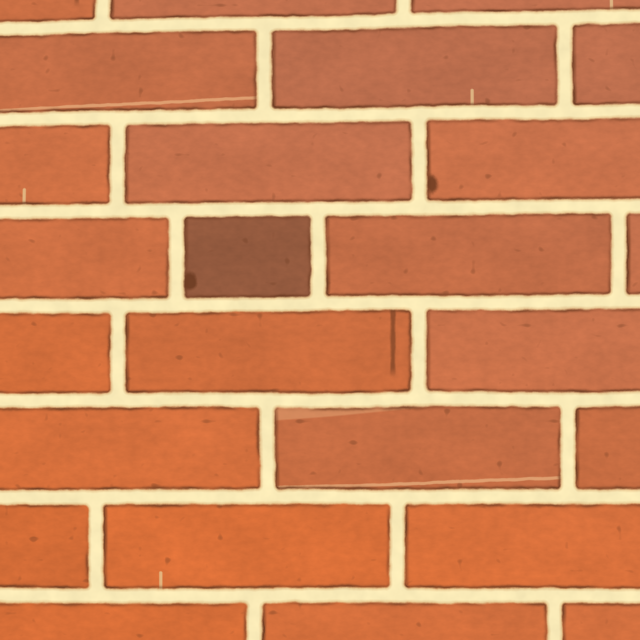
Reproduce this texture procedurally as a WebGL 2 fragment shader.

```glsl
#version 300 es
precision highp float;
uniform vec2 u_resolution;
out vec4 fragColor;

const float BRICK_PITCH = 0.470;
const float COURSE_PITCH = 0.150;
const float HEADER_ROW = 3.0;
const float HEADER_LENGTH = 0.221;
const vec2 JOINT = vec2(0.024, 0.023);

const vec3 ORANGE_CLAY = vec3(0.84, 0.43, 0.22);
const vec3 DULL_CLAY = vec3(0.75, 0.44, 0.31);
const vec3 BURNT_CLAY = vec3(0.59, 0.36, 0.25);
const vec3 MORTAR = vec3(0.98, 0.92, 0.72);
const vec3 MORTAR_EDGE = vec3(0.90, 0.77, 0.56);
const vec3 SMEAR = vec3(0.90, 0.67, 0.48);
const vec3 SHADOW = vec3(0.42, 0.23, 0.13);

float hash(vec2 p) {
  return fract(sin(dot(p, vec2(127.1, 311.7))) * 43758.55);
}

vec2 gradient(vec2 cell) {
  float angle = 6.2832 * hash(cell);
  return vec2(cos(angle), sin(angle));
}

float gradientNoise(vec2 p) {
  vec2 i = floor(p), f = fract(p);
  vec2 u = f * f * f * (f * (f * 6.0 - 15.0) + 10.0);
  vec2 e = vec2(0.0, 1.0);
  float low = mix(dot(gradient(i), f), dot(gradient(i + e.yx), f - e.yx), u.x);
  float high = mix(dot(gradient(i + e), f - e), dot(gradient(i + 1.0), f - 1.0), u.x);
  return mix(low, high, u.y);
}

float fbm(vec2 p) {
  float sum = 0.0, amplitude = 0.6;
  for (int i = 0; i < 4; i++) {
    sum += amplitude * gradientNoise(p);
    p = p * 2.03 + 17.3;
    amplitude *= 0.5;
  }
  return sum;
}

float roundedBox(vec2 p, vec2 halfSize, float radius) {
  vec2 q = abs(p) - halfSize + radius;
  return length(max(q, 0.0)) + min(max(q.x, q.y), 0.0) - radius;
}

// Course number, from slightly tilted and tapering bed joints
float courseCoord(vec2 uv) {
  float y = uv.y - 0.021 * uv.y * uv.y * (uv.x - 0.5) - 0.070;
  return 6.47 * y + 0.262 * y * y;
}

// Offset from the brick centre, brick length, column
vec3 brickAcross(float x, float row) {
  float firstJoint[8] = float[8](0.397, 0.150, 0.418, 0.185, 0.276, 0.184, 0.413, 0.161);
  x -= firstJoint[int(clamp(row + 1.0, 0.0, 7.0))];
  float header = row == HEADER_ROW ? HEADER_LENGTH : 0.0;
  if (x >= 0.0 && x < header) return vec3(x - 0.5 * header, header, 1.0);
  float shift = x < 0.0 ? 0.0 : header;
  float col = floor((x - shift) / BRICK_PITCH);
  float local = x - shift - (col + 0.5) * BRICK_PITCH;
  return vec3(local, BRICK_PITCH, col + (shift > 0.0 ? 2.0 : 1.0));
}

vec3 clayColor(vec2 uv, vec2 id, bool burnt) {
  float dullness = 0.75 * uv.y + 0.25 * uv.x + 0.5 * (hash(id + 4.0) - 0.5);
  vec3 clay = burnt ? BURNT_CLAY : mix(ORANGE_CLAY, DULL_CLAY, clamp(dullness, 0.0, 1.0));
  clay *= 1.0 + 0.06 * (hash(id + 9.0) - 0.5);
  clay *= 1.0 + 0.08 * fbm(uv * vec2(9.0, 14.0)) + 0.07 * fbm(uv * vec2(60.0, 95.0));
  float speck = smoothstep(0.42, 0.62, gradientNoise(uv * vec2(48.0, 60.0)));
  return mix(clay, SHADOW, 0.35 * speck);
}

// Smears, cracks, chips and mortar flecks on chosen bricks
vec3 addWear(vec3 color, vec2 p, vec2 halfSize, vec2 id, float rough) {
  float along = 0.5 + 0.5 * p.x / halfSize.x;
  float foot = p.y + halfSize.y + 0.002 * rough;
  float kind = id.x + 4.0 * id.y;
  if (kind == 5.0) {
    float rise = foot - 0.002 - 0.015 * along;
    float top = halfSize.y - p.y - 0.020 * (1.0 - 1.8 * along) * id.y;
    float wedge = 1.0 - smoothstep(-0.002, 0.002, top);
    color = mix(color, SMEAR, 0.45 * wedge * id.y);
    color = mix(color, SMEAR, 0.8 * (1.0 - smoothstep(0.001, 0.004, abs(rise))));
  }
  if (kind == 6.0) {
    float crack = 1.0 - smoothstep(0.001, 0.006, abs(along - 0.935) * 0.45 + 0.003 * rough);
    color = mix(color, SHADOW, 0.6 * crack * smoothstep(0.02, 0.04, foot));
  }
  if (id.x - id.y == 2.0) {
    float chip = length((p + halfSize - vec2(0.008, 0.026)) * vec2(1.0, 0.65)) + 0.006 * rough;
    color = mix(color, SHADOW, 0.85 * (1.0 - smoothstep(0.006, 0.013, chip)));
  }
  if (mod(id.x - id.y, 5.0) == 4.0) {
    float place = min(0.2 + 0.125 * id.x, 0.7);
    float fleck = roundedBox(vec2((along - place) * 2.0 * halfSize.x, foot - 0.010), vec2(0.002, 0.016), 0.002);
    color = mix(color, MORTAR_EDGE, 0.8 * (1.0 - smoothstep(-0.001, 0.002, fleck)));
  }
  return color;
}

void main() {
  vec2 uv = gl_FragCoord.xy / u_resolution;
  float soft = max(0.0022, 1.0 / u_resolution.y);
  float rough = fbm(uv * 42.0);

  // Brick layout
  float course = courseCoord(uv + vec2(0.0, 0.003 * gradientNoise(uv * 5.0)));
  float row = floor(course);
  vec3 across = brickAcross(uv.x + 0.003 * gradientNoise(uv * 7.0 + 3.0), row);
  vec2 id = vec2(row, across.z);
  vec2 p = vec2(across.x, (fract(course) - 0.5) * COURSE_PITCH);
  vec2 halfSize = 0.5 * (vec2(across.y, COURSE_PITCH) - JOINT);
  float d = roundedBox(p, halfSize, 0.006) + 0.003 * rough;

  // Brick face
  vec3 brick = clayColor(uv, id, row == HEADER_ROW && across.y < BRICK_PITCH);
  brick = addWear(brick, p, halfSize, id, rough);

  // Broken dark rim, heaviest at the left and foot
  float leftSide = 1.0 - smoothstep(0.003, 0.009, p.x + halfSize.x);
  float footSide = 1.0 - smoothstep(0.002, 0.008, p.y + halfSize.y);
  float rim = exp(-pow((d + 0.0015) / 0.003, 2.0));
  float strength = 0.38 + 0.35 * leftSide + 0.25 * footSide + 0.7 * gradientNoise(uv * 26.0);
  brick = mix(brick, SHADOW, clamp(max(rim, 0.7 * leftSide) * strength, 0.0, 0.9));

  // Mortar
  vec3 mortar = mix(MORTAR_EDGE, MORTAR, smoothstep(0.0, 0.006, d));
  mortar *= 1.0 + 0.06 * fbm(uv * 30.0);

  fragColor = vec4(mix(brick, mortar, smoothstep(-soft, soft, d)), 1.0);
}
```
